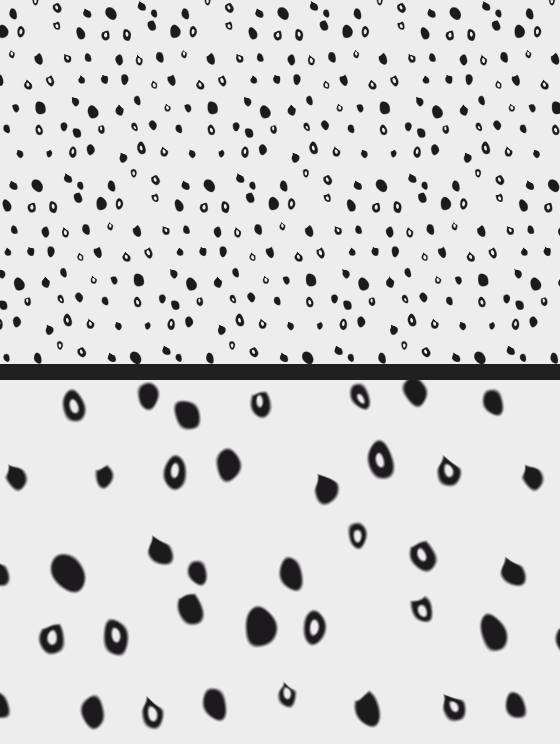
Top: the whole. Bottom: its middle third, enlarged.
Reproduce this pattern procedurally as a WebGL 1 fragment shader.

```glsl
precision highp float;
// Hand-inked seeds scattered on pale paper: tilted ovals, drops, chipped and hollow ones.
// One seed sits in each cell of a sheared, jittered grid whose cells repeat in
// both directions; every outline is a warped ellipse given a soft ink edge.

uniform vec2 u_resolution;

const vec3 PAPER = vec3(0.928);
const vec3 INK = vec3(0.11, 0.10, 0.11);

const float ROWS = 14.8;           // cells over the canvas height
const float REPEAT = 7.0;          // cells per repeat
const float SHEAR = 3.0 / 7.0;     // sideways shift of each row
const float JITTER = 0.54;         // scatter inside a cell
const vec2 SMALL_WIDTH = vec2(0.112, 0.165);
const float BIG_WIDTH = 0.208;
const float BIG_SHARE = 0.08;
const vec2 ASPECT = vec2(1.28, 1.58);
const vec2 TILT = vec2(0.02, 0.52);
const float WOBBLE = 0.08;
const float DROP_SHARE = 0.36;
const float CHIP_SHARE = 0.22;     // seeds with a slanted flat top
const float HOLLOW_SHARE = 0.27;
const float EDGE = 0.034;          // half width of the ink edge, in cells

float hash(vec2 id, float salt) {
  return fract(sin(dot(id, vec2(127.1, 311.7)) + salt * 74.7) * 4375.85);
}

float pick(vec2 range, vec2 id, float salt) {
  return mix(range.x, range.y, hash(id, salt));
}

// Coverage of the shape whose outline is norm = 1, q being scaled by radii.
float fill(float norm, vec2 q, vec2 radii, float edge) {
  float slope = max(length(q / radii), 0.001);
  float dist = (norm - 1.0) * (length(q) + 0.0001) / slope;
  return 1.0 - smoothstep(-edge, edge, dist);
}

float seed(vec2 p, vec2 id, float edge) {
  // Tilt and size
  float angle = pick(TILT, id, 1.0);
  float c = cos(angle), s = sin(angle);
  bool big = hash(id, 2.0) < BIG_SHARE;
  float width = big ? BIG_WIDTH : pick(SMALL_WIDTH, id, 3.0);
  float aspect = big ? ASPECT.x : pick(ASPECT, id, 4.0);
  vec2 radii = width * vec2(1.0, aspect);
  vec2 q = vec2(c * p.x + s * p.y, c * p.y - s * p.x) / radii;
  q += WOBBLE * sin(q.yx * 2.6 + 6.28 * vec2(hash(id, 5.0), hash(id, 6.0)));

  // Outline: oval, pointed drop or chipped top
  float kind = big ? 1.0 : hash(id, 7.0);
  float norm = length(q);
  if (kind < DROP_SHARE) {
    q.x += 0.22 * q.y * max(q.y, 0.0);
    norm = mix(length(q), abs(q.x) + abs(q.y), smoothstep(0.0, 0.8, q.y));
  } else if (kind < DROP_SHARE + CHIP_SHARE) {
    norm = max(norm, (q.y + 0.4 * (hash(id, 8.0) - 0.3) * q.x) / 0.72);
  }
  float ink = fill(norm, q, radii, edge);

  // Light eye inside hollow seeds
  if (!big && hash(id, 9.0) < HOLLOW_SHARE) {
    vec2 eyeSize = vec2(0.30, 0.36) + vec2(0.20, 0.16) * hash(id, 10.0);
    vec2 offset = vec2(0.12, 0.35) * (vec2(hash(id, 11.0), hash(id, 12.0)) - 0.5);
    vec2 e = (q - offset) / eyeSize;
    ink *= 1.0 - fill(length(e), e, radii * eyeSize, edge * 0.8);
  }
  return ink;
}

void main() {
  vec2 p = gl_FragCoord.xy / u_resolution.y * ROWS;
  float edge = max(EDGE, 0.6 * ROWS / u_resolution.y);

  // Gather the seeds of the neighbouring cells
  float ink = 0.0;
  for (int j = -1; j <= 1; j++) {
    float row = floor(p.y) + float(j);
    float shift = row * SHEAR;
    for (int i = -1; i <= 1; i++) {
      float column = floor(p.x - shift) + float(i);
      vec2 id = mod(vec2(column, row), REPEAT) + 1.0;
      vec2 scatter = JITTER * (vec2(hash(id, 13.0), hash(id, 14.0)) - 0.5);
      vec2 center = vec2(column + shift, row) + 0.5 + scatter;
      ink = max(ink, seed(p - center, id, edge));
    }
  }
  gl_FragColor = vec4(mix(PAPER, INK, ink), 1.0);
}
```
